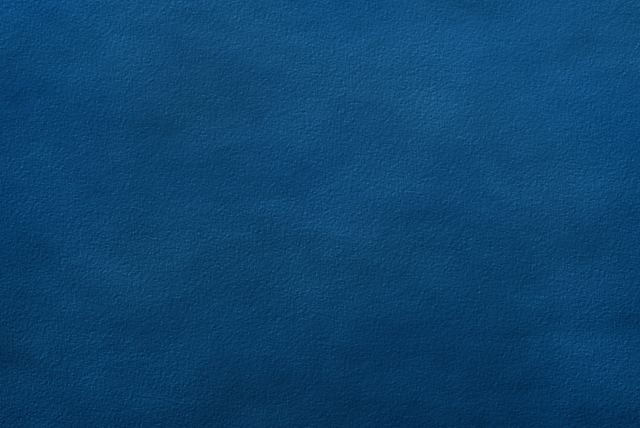
Give the GLSL for this texture, as a WebGL 2 fragment shader.

```glsl
#version 300 es
precision highp float;

uniform vec2 u_resolution;
out vec4 fragColor;

const vec3 DEEP_BLUE = vec3(0.022, 0.178, 0.315);
const vec3 MID_BLUE = vec3(0.050, 0.268, 0.432);
const vec3 BRIGHT_BLUE = vec3(0.108, 0.360, 0.555);
const vec3 VIVID_SHIFT = vec3(-0.022, 0.001, 0.032);

vec3 hash3(vec2 p) {
    vec3 q = fract(vec3(p.xyx) * vec3(0.1031, 0.1030, 0.0973));
    q += dot(q, q.yxz + 33.33);
    return fract((q.xxy + q.yzz) * q.zyx);
}

// Signed cellular noise: soft round bumps at jittered cell points
float bumps(vec2 p, float seed) {
    vec2 cell = floor(p);
    float sum = 0.0;
    for (int y = -1; y <= 1; y++) {
        for (int x = -1; x <= 1; x++) {
            vec2 id = cell + vec2(x, y);
            vec3 rnd = hash3(id + seed);
            vec2 d = p - id - rnd.xy;
            float falloff = max(0.0, 1.0 - dot(d, d));
            sum += (2.0 * rnd.z - 1.0) * falloff * falloff;
        }
    }
    return sum;
}

vec2 rotate(vec2 p, float angle) {
    float c = cos(angle), s = sin(angle);
    return vec2(c * p.x - s * p.y, s * p.x + c * p.y);
}

// Octaves of bumps, turned between layers to hide the grid
float clouds(vec2 p, float seed, int octaves) {
    float sum = 0.0, amplitude = 0.5;
    for (int i = 0; i < octaves; i++) {
        sum += amplitude * bumps(p, seed + 37.0 * float(i));
        p = rotate(p, 0.55) * 2.05;
        amplitude *= 0.58;
    }
    return sum;
}

// Pebbled surface height
float pebbles(vec2 p, float scale) {
    vec2 q = rotate(p, 0.25) * vec2(0.95, 1.05) * scale;
    return 0.7 * bumps(q, 211.0) + 0.7 * bumps(rotate(q, 0.9) * 1.35, 307.0);
}

// Slope of the pebbles towards a light at the upper left
float relief(vec2 p, float scale) {
    vec2 towardLight = vec2(-0.65, 0.80) / scale;
    return pebbles(p, scale) - pebbles(p + towardLight, scale);
}

// Broad light: brighter above and to the right, dim at the borders
float lighting(vec2 uv) {
    float tone = 0.16 + 0.50 * uv.y + 0.08 * uv.x;
    vec2 glow = (uv - vec2(0.76, 0.84)) / vec2(0.32, 0.30);
    tone += 0.11 * exp(-dot(glow, glow));
    vec2 border = smoothstep(vec2(0.0), vec2(0.14, 0.10), min(uv, 1.0 - uv));
    return tone - 0.09 * (1.0 - border.x) - 0.03 * (1.0 - border.y);
}

vec3 dye(float tone) {
    vec3 lower = mix(DEEP_BLUE, MID_BLUE, clamp(tone * 2.0, -0.4, 1.0));
    return mix(lower, BRIGHT_BLUE, clamp(tone * 2.0 - 1.0, 0.0, 1.6));
}

void main() {
    vec2 uv = gl_FragCoord.xy / u_resolution;
    vec2 p = gl_FragCoord.xy / u_resolution.y;

    // Soft worn patches, stretched sideways
    vec2 warp = 0.06 * vec2(bumps(p * 5.0, 11.0), bumps(p * 5.0, 71.0));
    float patches = clouds((p + warp) * vec2(2.4, 4.2), 23.0, 4);
    float streaks = clouds((p + warp * 0.5) * vec2(5.0, 17.0), 131.0, 3);
    float mottle = clouds(p * vec2(30.0, 38.0), 173.0, 2);

    // Fine grain, stronger on the worn patches, with sparse glints on top
    float grain = relief(p, 250.0);
    float grainGain = 0.185 + 0.09 * clamp(patches, -0.5, 0.5);
    float glints = smoothstep(0.7, 1.6, grain);

    float tone = lighting(uv) + 0.23 * patches + 0.10 * streaks
               + 0.08 * mottle + grainGain * grain + 0.10 * glints;

    // Purer colour at the sides and where the dye pooled
    float side = smoothstep(0.15, 0.5, abs(uv.x - 0.5));
    float vivid = 0.75 * side - 0.15 + 1.1 * clouds(p * vec2(2.0, 3.0), 251.0, 2);
    vec3 color = dye(tone) + VIVID_SHIFT * clamp(vivid, -0.5, 1.0) * (0.4 + 0.6 * uv.y);

    fragColor = vec4(clamp(color, 0.0, 1.0), 1.0);
}
```
